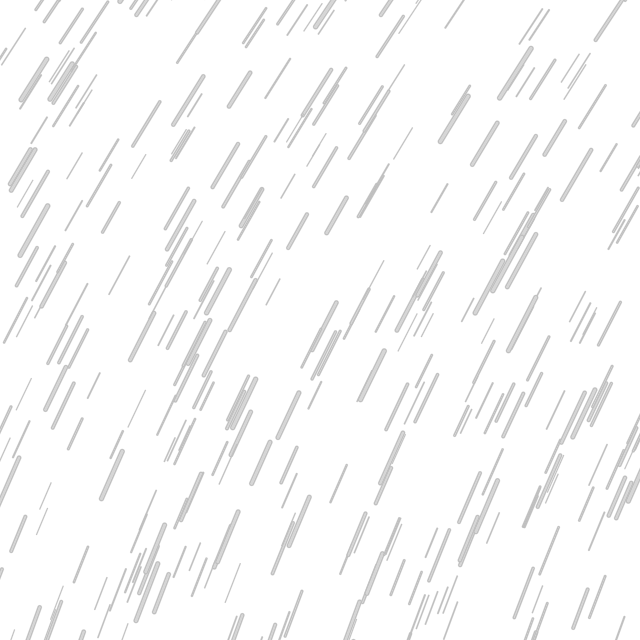
Reproduce this pattern procedurally as a Shadertoy shader.

```glsl
const vec3 PAPER = vec3(1.0);
const vec3 RIM_GREY = vec3(0.75);
const vec3 CORE_GREY = vec3(0.84);
const float CELLS = 9.0;
const int DROPS_PER_CELL = 6;

vec3 hash3(vec3 p) {
    p = fract(p * vec3(0.1031, 0.1030, 0.0973));
    p += dot(p, p.yxz + 33.33);
    return fract((p.xxy + p.yxx) * p.zyx);
}

vec2 gradient(vec2 corner) {
    float angle = 6.2832 * hash3(vec3(corner + 50.0, 7.0)).x;
    return vec2(cos(angle), sin(angle));
}

float gradientNoise(vec2 p) {
    vec2 i = floor(p), f = p - i;
    vec2 u = f * f * f * (f * (f * 6.0 - 15.0) + 10.0);
    vec2 e = vec2(0.0, 1.0);
    float low = mix(dot(gradient(i), f), dot(gradient(i + e.yx), f - e.yx), u.x);
    float high = mix(dot(gradient(i + e.xy), f - e.xy), dot(gradient(i + e.yy), f - e.yy), u.x);
    return mix(low, high, u.y);
}

// Signed distance to a round-ended stroke centred on the origin
float capsule(vec2 p, vec2 direction, float halfLength, float radius) {
    float along = clamp(dot(p, direction), -halfLength, halfLength);
    return length(p - direction * along) - radius;
}

// Streaks lean further over towards the top of the canvas
vec2 windDirection(float height) {
    return normalize(vec2(0.36 + 0.31 * height, 1.0));
}

// Dark rim, with a paler core where the stroke is wide enough
vec3 paintStreak(vec3 below, float d, float pixel) {
    float core = smoothstep(0.0013, 0.0026, -d);
    float cover = smoothstep(0.75 * pixel, -0.75 * pixel, d);
    return mix(below, mix(RIM_GREY, CORE_GREY, core), cover);
}

vec3 paintCell(vec3 colour, vec2 uv, vec2 cell, float pixel) {
    for (int k = 0; k < DROPS_PER_CELL; k++) {
        vec3 place = hash3(vec3(cell + 20.0, float(k) * 3.7 + 1.0));
        vec3 shape = hash3(vec3(cell + 71.0, float(k) * 5.3 + 2.0));
        vec2 centre = (cell + place.xy) / CELLS;

        // Noise gathers the streaks into loose showers
        float density = 0.62 + 0.7 * gradientNoise(centre * 5.0);
        if (place.z > density) continue;

        float weight = pow(shape.x, 1.6);
        float radius = mix(0.0009, 0.0043, weight);
        float span = mix(0.035, 0.068, shape.y) + 0.03 * weight;
        float d = capsule(uv - centre, windDirection(centre.y), 0.5 * span, radius);
        colour = paintStreak(colour, d, pixel);
    }
    return colour;
}

void mainImage(out vec4 fragColor, in vec2 fragCoord) {
    vec2 uv = fragCoord / iResolution.y;
    float pixel = 1.0 / iResolution.y;
    vec2 home = floor(uv * CELLS);
    vec3 colour = PAPER;

    // Neighbouring cells cover strokes that cross a cell border
    for (int y = -1; y <= 1; y++)
        for (int x = -1; x <= 1; x++)
            colour = paintCell(colour, uv, home + vec2(x, y), pixel);

    fragColor = vec4(colour, 1.0);
}
```
